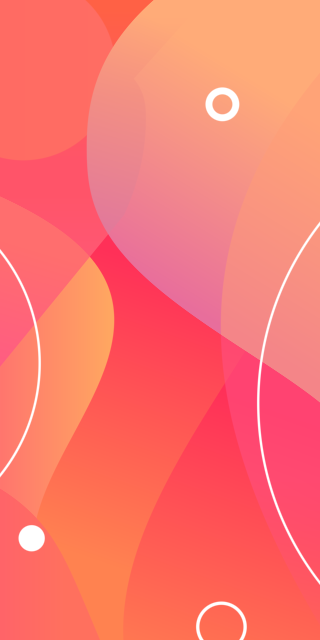
Give the GLSL for this background, as a WebGL 1 fragment shader.

```glsl
precision highp float;

uniform vec2 u_resolution;

#define CRIMSON vec3(1.0, 0.19, 0.345)
#define ORANGE vec3(1.0, 0.51, 0.315)
#define CORAL vec3(1.0, 0.42, 0.39)
#define ROSE vec3(1.0, 0.33, 0.41)
#define PINK vec3(1.0, 0.36, 0.51)
#define MAUVE vec3(0.91, 0.43, 0.61)
#define APRICOT vec3(1.0, 0.67, 0.47)
#define AMBER vec3(1.0, 0.65, 0.38)
#define LINE_HALF_WIDTH 0.0037
#define EDGE_SOFTNESS 0.8

// Coverage of a signed distance, negative inside
float cover(float d) {
  float w = EDGE_SOFTNESS / u_resolution.x;
  return 1.0 - smoothstep(-w, w, d);
}

float disc(vec2 p, vec2 center, float radius) {
  return cover(length(p - center) - radius);
}

float ring(vec2 p, vec2 center, float radius, float halfWidth) {
  return cover(abs(length(p - center) - radius) - halfWidth);
}

// Clamped ramp from 0 at a to 1 at b
float ramp(float a, float b, float t) {
  return clamp((t - a) / (b - a), 0.0, 1.0);
}

// Curve x(y) turning at tip, with a cubic term for each side
float bend(float y, vec2 tip, float curve, float below, float above) {
  float u = y - tip.y;
  return tip.x + u * u * (curve + u * (u < 0.0 ? below : above));
}

// Left outline of the large upper blob
float blobEdge(float y) {
  float up = max(y - 1.544, 0.0);
  float down = clamp(1.544 - y, 0.0, 0.9);
  float swell = 1.21 - 2.6 * (down - 0.63) * (down - 0.63);
  return 0.271 + up * up * (0.55 + up) + down * down * swell;
}

// Right outline of the rose sheet: a slanted line that rounds off
float sheetEdge(float y) {
  float slant = 0.817 * (y - 0.854);
  float crest = bend(y, vec2(0.456, 1.63), -0.75, 0.0, -14.0);
  float notch = 0.417 + 0.9 * (y - 1.753);
  return y > 1.753 ? notch : min(slant, crest);
}

void main() {
  vec2 p = gl_FragCoord.xy / u_resolution.x;
  float tilt = p.y + 0.35 * p.x;

  // Base flow and the lower right band
  vec3 color = mix(CRIMSON, ORANGE, ramp(1.33, 0.35, tilt));
  float band = cover(bend(p.y, vec2(0.385, 0.03), 0.78, 0.0, -0.32) - p.x);
  vec3 bandColor = mix(CRIMSON, ORANGE, 0.85 * ramp(1.02, 0.15, tilt));
  color = mix(color, bandColor, band);

  // Rose sheet and the corner disc
  float sheet = cover(p.x - sheetEdge(p.y));
  vec3 sheetColor = mix(PINK, ROSE, ramp(0.9, 1.4, p.y));
  sheetColor = mix(sheetColor, vec3(1.0, 0.38, 0.27), ramp(1.5, 1.97, p.y));
  color = mix(color, sheetColor, max(sheet, step(1.753, p.y)));
  float corner = disc(p, vec2(0.073, 1.787), 0.288);
  color = mix(color, CORAL + vec3(0.0, 0.02, -0.01) * p.x, corner);

  // Left lobe, tinted where the sheet crosses it
  float lobe = cover(p.x - bend(p.y, vec2(0.357, 1.0), -1.5, -1.4, -2.3));
  vec3 lobeColor = mix(vec3(1.0, 0.46, 0.43), AMBER, ramp(0.0, 0.34, p.x));
  vec3 crossColor = mix(PINK, vec3(1.0, 0.43, 0.43), ramp(0.85, 1.25, p.y + 0.3 * p.x));
  color = mix(color, mix(lobeColor, crossColor, sheet), lobe);

  // Bottom left hill
  float hill = cover(p.x - 0.3125 + 0.42 * p.y + 4.8 * pow(p.y, 5.0));
  vec3 hillColor = mix(vec3(1.0, 0.39, 0.41), vec3(1.0, 0.44, 0.37), ramp(0.0, 0.2, p.x));
  color = mix(color, hillColor, hill);

  // Large upper blob
  float blob = cover(blobEdge(p.y) - p.x);
  float glow = 0.9 * (p.y - 1.1) + 0.55 * (p.x - 0.4);
  vec3 blobColor = mix(MAUVE, APRICOT, ramp(0.05, 0.8, glow));
  vec3 veil = mix(vec3(0.86, 0.49, 0.61), vec3(0.97, 0.57, 0.47), ramp(1.3, 1.85, p.y));
  blobColor = mix(blobColor, veil, 0.55 * sheet * ramp(1.95, 1.7, p.y));
  color = mix(color, blobColor, blob);

  // Translucent right oval
  float oval = cover(bend(p.y, vec2(0.69, 0.98), 0.43, 0.08, 0.08) - p.x);
  vec3 ovalColor = mix(vec3(1.0, 0.32, 0.52), vec3(1.0, 0.61, 0.46), blob);
  float ovalAlpha = mix(0.55 * ramp(-0.1, 0.5, p.y), 0.5, blob);
  color = mix(color, ovalColor, oval * ovalAlpha);

  // White arcs, rings and dot
  float white = ring(p, vec2(-0.435, 0.865), 0.559, LINE_HALF_WIDTH);
  white = max(white, ring(p, vec2(1.721, 0.74), 0.914, LINE_HALF_WIDTH));
  white = max(white, ring(p, vec2(0.695, 1.674), 0.042, 0.0108));
  white = max(white, ring(p, vec2(0.692, 0.041), 0.074, 0.0052));
  white = max(white, disc(p, vec2(0.099, 0.318), 0.041));

  gl_FragColor = vec4(mix(color, vec3(1.0), white), 1.0);
}
```
